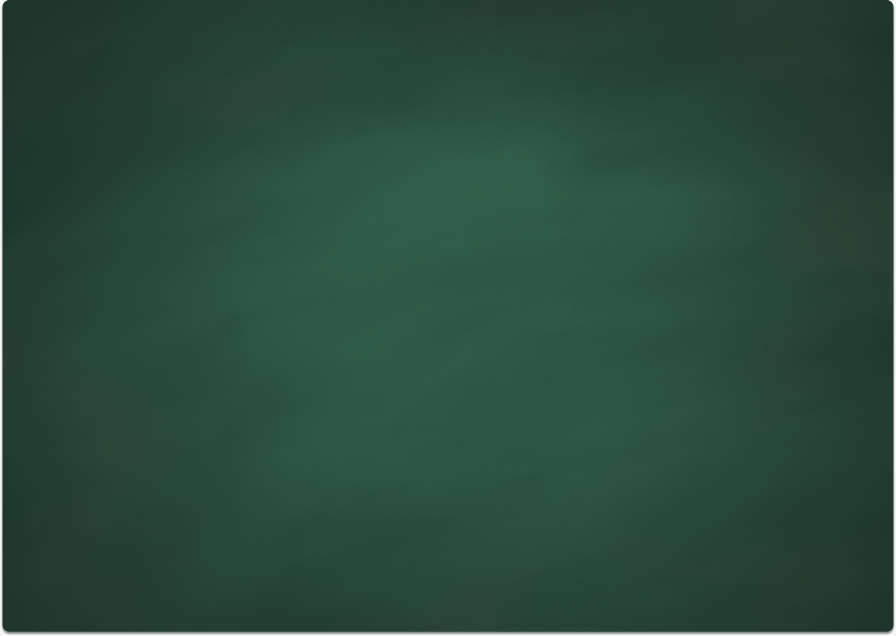
A Shadertoy shader for this texture:

```glsl
// A green chalkboard with rounded corners on a white page: a soft elliptical
// vignette, overlaid with faint wiped chalk smears (stretched, rotated, warped
// fractal noise), warm dusty patches near the rim and a thin shadow below.
#define CENTRE_GREEN vec3(0.186, 0.362, 0.284)
#define CORNER_GREEN vec3(0.114, 0.196, 0.157)
#define WARM_DUST    vec3(0.030, 0.003, 0.006)
#define PAGE_WHITE   vec3(0.965)
#define SHADOW_GREY  vec3(0.53, 0.57, 0.55)
#define SMEAR_ANGLE  0.48
#define SMEAR_AMOUNT 0.19
#define GRAIN_AMOUNT 0.008
#define CORNER_RADIUS 0.011
#define SIDE_MARGIN  0.0040
#define BASE_MARGIN  0.0068

float hash(vec2 p) {
    vec3 q = fract(vec3(p.xyx) * 0.1031);
    q += dot(q, q.yzx + 33.33);
    return fract((q.x + q.y) * q.z);
}

float valueNoise(vec2 p) {
    vec2 cell = floor(p), f = fract(p);
    f = f * f * f * (f * (f * 6.0 - 15.0) + 10.0);
    float low = mix(hash(cell), hash(cell + vec2(1, 0)), f.x);
    float high = mix(hash(cell + vec2(0, 1)), hash(cell + vec2(1, 1)), f.x);
    return mix(low, high, f.y);
}

mat2 rotation(float angle) {
    float c = cos(angle), s = sin(angle);
    return mat2(c, -s, s, c);
}

// Fractal noise in the range 0 to 1
float fbm(vec2 p) {
    float sum = 0.0, weight = 0.5;
    for (int i = 0; i < 5; i++) {
        sum += weight * valueNoise(p);
        p = rotation(0.15) * p * 2.03 + 17.3;
        weight *= 0.48;
    }
    return sum;
}

// Wiped strokes: noise drawn out along the smear direction, edges frayed
float smear(vec2 p, vec2 scale, float seed) {
    vec2 along = rotation(SMEAR_ANGLE) * p;
    along.y += 0.12 * along.x * along.x;
    along += 0.09 * (vec2(fbm(p * 4.0 + seed), fbm(p * 4.0 + seed + 31.0)) - 0.5);
    return fbm(along * scale + seed);
}

float roundedBox(vec2 p, vec2 halfSize, float radius) {
    vec2 d = abs(p) - halfSize + radius;
    return length(max(d, 0.0)) + min(max(d.x, d.y), 0.0) - radius;
}

vec3 boardColour(vec2 p, vec2 uv) {
    // Vignette, with its outline loosened by broad smears
    vec2 q = (uv - vec2(0.495, 0.5)) * 2.0;
    float broad = smear(p, vec2(1.8, 5.0), 5.0) - 0.48;
    float radius = length(q * vec2(1.0, 0.85)) - 0.14 * broad;
    vec3 colour = mix(CENTRE_GREEN, CORNER_GREEN, smoothstep(0.15, 1.4, radius));

    // Light and dark wipes
    float fine = smear(p, vec2(3.0, 10.0), 43.0) - 0.48;
    colour *= 1.0 + SMEAR_AMOUNT * (broad + 0.7 * fine);

    // Warm dust in a ring near the rim
    float ring = smoothstep(0.5, 0.9, radius) * (1.0 - smoothstep(1.0, 1.35, radius));
    float dust = smoothstep(0.38, 0.66, smear(p, vec2(2.5, 5.0), 71.0));
    colour += WARM_DUST * ring * dust;

    // Barely visible grain
    return colour * (1.0 + GRAIN_AMOUNT * (valueNoise(p * 260.0) - 0.5) * 2.0);
}

void mainImage(out vec4 fragColor, in vec2 fragCoord) {
    vec2 uv = fragCoord / iResolution.xy;
    vec2 p = fragCoord / iResolution.y;
    float aspect = iResolution.x / iResolution.y;
    float pixel = 1.0 / iResolution.y;

    // Board rectangle touches the top edge
    vec2 centre = vec2(0.5 * aspect, 0.5 + 0.5 * BASE_MARGIN);
    vec2 halfSize = vec2(0.5 * aspect - SIDE_MARGIN, 0.5 - 0.5 * BASE_MARGIN);
    float board = roundedBox(p - centre, halfSize, CORNER_RADIUS);
    float shadow = roundedBox(p - centre + vec2(0.0, 0.003), halfSize, CORNER_RADIUS);

    vec3 colour = mix(SHADOW_GREY, PAGE_WHITE, smoothstep(-0.002, 0.003, shadow));
    float cover = 1.0 - smoothstep(-0.5 * pixel, 0.5 * pixel, board);
    colour = mix(colour, boardColour(p, uv), cover);
    fragColor = vec4(colour, 1.0);
}
```
